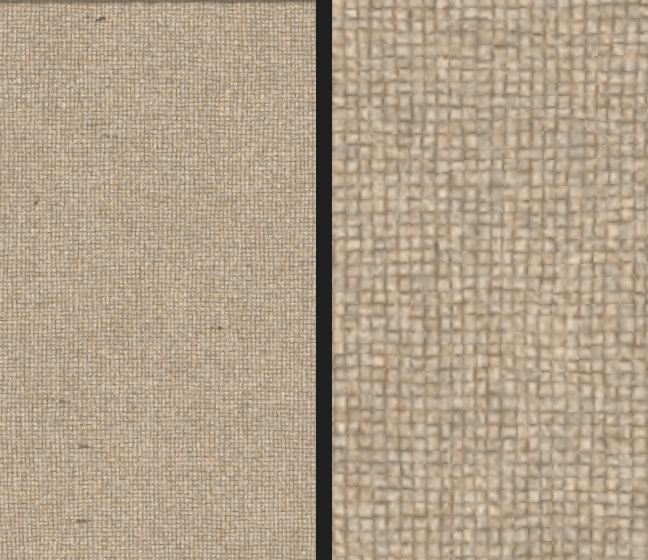
Left: the whole. Right: its middle third, enlarged.
Give the GLSL for this texture, as a WebGL 1 fragment shader.

```glsl
precision highp float;
uniform vec2 u_resolution;

#define THREADS vec2(72.0, 126.0)
#define SHADOW vec3(0.60, 0.53, 0.44)
#define HIGHLIGHT vec3(0.87, 0.80, 0.71)
#define STAIN vec3(0.34, 0.30, 0.24)
#define BASE_SHADE 0.42
#define RELIEF 0.66
#define CELL_VARIATION 0.16
#define THREAD_VARIATION 0.06
#define FIBRE_VARIATION 0.52
#define WOBBLE 0.45
#define BLOTCHES 0.08
#define SLUB_COUNT 9

float hash(vec2 p) {
  vec3 q = fract(p.xyx * vec3(0.1031, 0.1030, 0.0973));
  q += dot(q, q.yzx + 33.33);
  return fract((q.x + q.y) * q.z);
}

float noise(vec2 p) {
  vec2 i = floor(p), f = fract(p);
  f = f * f * (3.0 - 2.0 * f);
  return mix(mix(hash(i), hash(i + vec2(1.0, 0.0)), f.x),
             mix(hash(i + vec2(0.0, 1.0)), hash(i + vec2(1.0, 1.0)), f.x), f.y);
}

float cloud(vec2 p) {
  return 0.55 * noise(p) + 0.3 * noise(p * 2.1 + 17.0) + 0.15 * noise(p * 4.3 + 41.0);
}

// Soft band of the given half width around zero
float band(float x, float halfWidth, float blur) {
  return 1.0 - smoothstep(halfWidth - blur, halfWidth + blur, abs(x));
}

// Dark, broken knots caught in the weave
float slubs(vec2 uv, float aspect) {
  float cover = 0.0;
  for (int i = 0; i < SLUB_COUNT; i++) {
    float k = float(i) + 1.0;
    vec2 centre = vec2(hash(vec2(k, 3.7)), (k - 0.6 + 0.5 * hash(vec2(k, 8.1))) / float(SLUB_COUNT));
    vec2 d = (uv - centre) * vec2(1.0, aspect);
    d.y += 0.012 * (noise(vec2(uv.x * 30.0, k)) - 0.5);
    vec2 size = mix(vec2(0.010, 0.020), vec2(0.050, 0.009), step(0.45, hash(vec2(k, 5.3))));
    float body = 1.0 - smoothstep(0.35, 1.0, length(d / size));
    float broken = smoothstep(0.35, 0.6, noise(uv * THREADS * vec2(1.3, 0.9) + k));
    cover = max(cover, body * broken * (0.45 + 0.5 * hash(vec2(k, 9.9))));
  }
  return cover;
}

void main() {
  vec2 uv = gl_FragCoord.xy / u_resolution;
  float aspect = u_resolution.y / u_resolution.x;
  vec2 p = uv * vec2(1.0, aspect);

  // Threads run nearly straight, with a slow drift
  vec2 drift = vec2(noise(p * vec2(5.0, 2.5)), noise(p * vec2(2.5, 5.0) + 23.0)) - 0.5;
  vec2 jitter = vec2(noise(p * vec2(40.0, 12.0) + 5.0), noise(p * vec2(14.0, 40.0) + 71.0)) - 0.5;
  vec2 weave = uv * THREADS + WOBBLE * (2.5 * drift + jitter);
  vec2 id = floor(weave);
  vec2 f = fract(weave) - 0.5;

  // Plain weave: warp and weft take turns on top
  float warpUp = mod(id.x + id.y, 2.0);
  vec2 blur = max(vec2(0.22), 0.5 * THREADS / u_resolution);
  vec2 halfSize = mix(vec2(0.37, 0.32), vec2(0.33, 0.38), warpUp);
  halfSize += 0.10 * (vec2(hash(id + 4.0), hash(id + 9.0)) - 0.5);

  // Gaps close up here and there where fibres bridge them
  vec2 bridge = vec2(noise(weave * vec2(1.0, 1.7) + 33.0), noise(weave * vec2(1.7, 1.0) + 55.0));
  vec2 depth = mix(vec2(1.0, 0.95), vec2(0.5, 0.35), smoothstep(0.3, 0.85, bridge));
  vec2 across = vec2(band(f.x, halfSize.x, blur.x), band(f.y, halfSize.y, blur.y));
  across = 1.0 - depth * (1.0 - across);
  float bump = across.x * across.y;

  // Brightness of crossings, threads and fibres
  float shade = BASE_SHADE + RELIEF * (bump - 0.60);
  shade += CELL_VARIATION * (hash(id + 31.0) - 0.5) * bump;
  float warpTone = hash(vec2(id.x, floor(uv.y * 9.0 + hash(vec2(id.x, 2.0)))));
  float weftTone = hash(vec2(floor(uv.x * 6.0 + hash(vec2(id.y, 6.0))), id.y + 200.0));
  shade += THREAD_VARIATION * (warpTone + weftTone - 1.0);
  vec2 grain = mix(vec2(1.7, 3.0), vec2(3.0, 1.7), warpUp);
  shade += FIBRE_VARIATION * (noise(weave * grain + 90.0) - 0.5);
  shade += 0.5 * FIBRE_VARIATION * (noise(weave * 3.3 + 310.0) - 0.5);
  shade += BLOTCHES * (cloud(p * 5.0 + 12.0) - 0.5);

  // Pale glints on a few crossings, more in worn patches
  float worn = smoothstep(0.4, 0.75, cloud(p * 7.0 + 60.0));
  float glint = smoothstep(0.75, 0.92, noise(weave * 2.0 + 77.0));
  shade += (0.14 + 0.14 * worn) * bump * glint;

  vec3 colour = mix(SHADOW, HIGHLIGHT, clamp(shade, -0.45, 1.15));

  // Straw and grey fibres
  float tint = noise(weave * 1.1 + 140.0) - 0.5;
  colour += tint * vec3(0.025, -0.002, -0.035);

  // Dark knots and the shaded top hem
  colour = mix(colour, STAIN, 0.85 * slubs(uv, aspect));
  float hem = smoothstep(0.990, 0.998, uv.y + 0.003 * (noise(vec2(uv.x * 25.0, 1.0)) - 0.5));
  colour = mix(colour, STAIN, 0.6 * hem);

  gl_FragColor = vec4(clamp(colour, 0.0, 1.0), 1.0);
}
```
